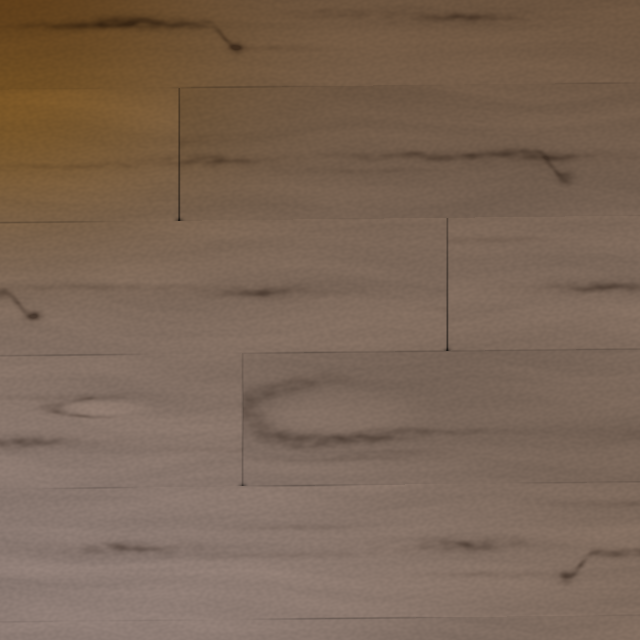
Write a WebGL 2 fragment shader that draws this texture.

```glsl
#version 300 es
precision highp float;
// Staggered wood planks under uneven light: amber at upper left, pale below.
// Each row reuses a shifted grain print (dark streaks, hooked knot, arch);
// stretched gradient noise adds fibres and a fine embossed surface.
uniform vec2 u_resolution;
out vec4 outColor;

const float PLANK_HEIGHT = 0.208;
const float TOP_EDGE = 1.068;      // upper edge of row 0, above the canvas
const float TILT = 0.011;          // rise of the seams from left to right
const float STREAK_PERIOD = 0.53;
const float GRAIN_DEPTH = 0.13;
const float EMBOSS_DEPTH = 0.055;
const float JOINT_WIDTH = 0.0013;
const float SEAM_WIDTH = 0.0012;

const vec3 NEUTRAL = vec3(0.505, 0.425, 0.370);
const vec3 PALE = vec3(0.555, 0.487, 0.458);
const vec3 UMBER = vec3(0.430, 0.335, 0.250);
const vec3 AMBER = vec3(0.490, 0.345, 0.145);
const vec3 DARK_AMBER = vec3(0.350, 0.220, 0.075);
const vec3 STAIN = vec3(0.56, 0.52, 0.49);   // multiplier for dark marks

// Per row: joint x, knot x, streak x, streak height within the plank.
// Values beyond the canvas mean the part is out of sight.
const vec4 ROWS[6] = vec4[6](
  vec4(2.000, 0.371, 0.73, 0.50), vec4(0.280, 0.885, 0.33, 0.44),
  vec4(0.699, 0.052, 0.41, 0.46), vec4(0.379, 2.000, 0.56, 0.35),
  vec4(2.000, 0.885, 0.73, 0.54), vec4(2.000, 2.000, 0.30, 0.50));

float hash(float n) { return fract(sin(n * 91.73) * 4375.85); }

vec2 gradient(vec2 cell) {
  float a = 6.2832 * fract(sin(dot(cell, vec2(127.1, 311.7))) * 4375.85);
  return vec2(cos(a), sin(a));
}

float noise(vec2 p) {
  vec2 i = floor(p), f = fract(p);
  vec2 u = f * f * f * (f * (f * 6.0 - 15.0) + 10.0);
  vec2 e = vec2(1.0, 0.0);
  return mix(mix(dot(gradient(i), f), dot(gradient(i + e), f - e), u.x),
             mix(dot(gradient(i + e.yx), f - e.yx),
                 dot(gradient(i + 1.0), f - 1.0), u.x), u.y);
}

float blob(vec2 d, vec2 size) { d /= size; return exp(-dot(d, d)); }

// Long fibres, finer and shorter with each octave.
float fibres(vec2 p, float seed) {
  float sum = 0.0, amp = 0.6;
  vec2 q = p * vec2(1.6, 17.0) + seed * vec2(7.3, 3.1);
  q.y += 0.7 * noise(p * vec2(3.0, 7.0) + seed);
  for (int i = 0; i < 4; i++) {
    sum += amp * noise(q);
    q = q * vec2(1.9, 2.0) + 11.7;
    amp *= 0.62;
  }
  return sum;
}

// Dark line that bends down into a small knot at the origin.
float hookedKnot(vec2 d) {
  float path = 0.038 * (1.0 - smoothstep(-0.045, 0.0, d.x));
  float reach = smoothstep(-0.42, -0.2, d.x) * (1.0 - smoothstep(0.0, 0.012, d.x));
  float line = exp(-pow((d.y - path) / 0.0065, 2.0)) * reach;
  return 0.5 * line + 0.6 * blob(d, vec2(0.013, 0.009));
}

// Arched growth ring, open to the right: x is the dark rim, y the light core.
vec2 arch(vec2 d, vec2 radii) {
  float r = length(d / radii);
  float rim = exp(-pow((r - 1.0) / 0.2, 2.0));
  return vec2(rim * (1.0 - smoothstep(-0.7, 0.5, d.x / radii.x)),
              1.0 - smoothstep(0.3, 1.0, r));
}

vec3 lighting(vec2 p) {
  vec3 c = mix(NEUTRAL, PALE, 1.0 - smoothstep(0.1, 0.85, length(p * vec2(0.75, 1.3))));
  c = mix(c, UMBER, smoothstep(0.48, 1.05, p.y + 0.06 * (0.5 - p.x)));
  c = mix(c, AMBER, 0.95 * blob(p - vec2(-0.05, 0.85), vec2(0.34, 0.19)));
  return mix(c, DARK_AMBER, 0.85 * blob(p - vec2(-0.03, 1.03), vec2(0.30, 0.14)));
}

void main() {
  vec2 p = gl_FragCoord.xy / u_resolution;
  float pixel = 1.0 / u_resolution.y;

  // Plank layout
  float depth = (TOP_EDGE - p.y + TILT * p.x) / PLANK_HEIGHT;
  int row = clamp(int(floor(depth)), 0, 5);
  float height = 1.0 - fract(depth);           // 0 at lower edge, 1 at upper
  vec4 print = ROWS[row];
  float right = step(print.x, p.x);
  float seed = float(row) * 2.0 + right + 1.0;

  // Grain and dark marks, wavering with low noise
  float grain = fibres(p, seed);
  vec2 q = vec2(p.x, height * PLANK_HEIGHT);
  q.y += 0.006 * noise(p * vec2(13.0, 22.0) + seed);
  float mark = 0.0;
  float sx = (fract((q.x - print.z) / STREAK_PERIOD + 0.5) - 0.5) * STREAK_PERIOD;
  vec2 s = vec2(sx, q.y - print.w * PLANK_HEIGHT);
  mark += 0.45 * blob(s, vec2(0.055, 0.0065)) + 0.2 * blob(s, vec2(0.15, 0.013));
  float side = row == 4 ? -1.0 : 1.0;
  mark += hookedKnot(vec2(side * (q.x - print.y), q.y - 0.29 * PLANK_HEIGHT));
  for (int i = 0; i < 4; i++) {
    float n = seed * 5.0 + float(i);
    vec2 at = vec2(hash(n), (0.15 + 0.7 * hash(n + 0.37)) * PLANK_HEIGHT);
    mark += 0.18 * blob(q - at, vec2(0.06 + 0.1 * hash(n + 0.71), 0.005));
  }
  float core = 0.0;
  if (row == 3) {
    vec2 ring = right > 0.5 ? arch(q - vec2(0.54, 0.115), vec2(0.155, 0.05))
                            : arch(q - vec2(0.17, 0.125), vec2(0.09, 0.014));
    mark += 0.4 * ring.x;
    core = ring.y;
  }
  mark *= 0.85 + 0.9 * noise(p * vec2(40.0, 90.0));

  // Seams and joints, worn unevenly and darker toward the joint foot
  float wear = smoothstep(-0.25, 0.4, noise(vec2(p.x * 5.0, floor(depth + 0.5) * 3.7)));
  float edge = min(height, 1.0 - height) * PLANK_HEIGHT;
  float seam = 0.28 * wear * (1.0 - smoothstep(SEAM_WIDTH - pixel, SEAM_WIDTH + pixel, edge));
  float joint = 1.0 - smoothstep(JOINT_WIDTH - pixel, JOINT_WIDTH + pixel, abs(p.x - print.x));
  joint *= (row == 3 ? 0.3 : 0.75) * mix(1.0, 0.55, height);
  joint += 0.5 * blob(vec2(p.x - print.x, edge), vec2(0.006, 0.004)) * step(height, 0.5);

  // Compose colour
  float emboss = noise(vec2(p.x + 0.5 * p.y, p.y - 0.3 * p.x) * vec2(110.0, 170.0));
  vec3 color = lighting(p);
  color *= 1.0 + GRAIN_DEPTH * grain + EMBOSS_DEPTH * emboss + 0.07 * core;
  color *= 1.0 - 0.05 * right * step(print.x, 0.6);
  color *= mix(vec3(1.0), STAIN, clamp(mark, 0.0, 1.0));
  color *= 1.0 - 0.75 * clamp(max(seam, joint), 0.0, 1.0);
  outColor = vec4(color, 1.0);
}
```
